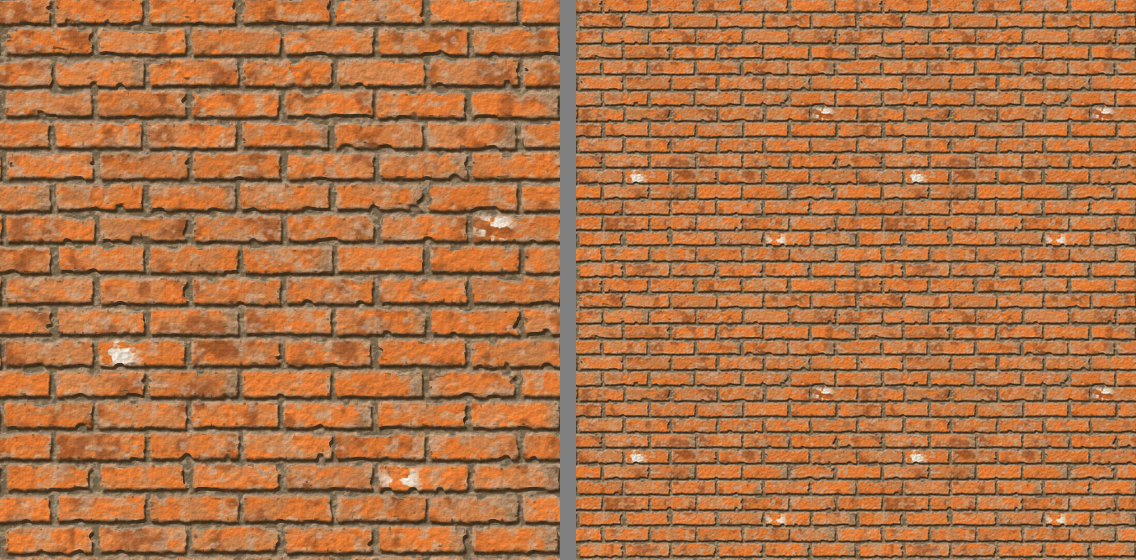
Left: one tile. Right: repeated 2 by 2.
This texture is drawn by a Shadertoy shader. Its source:

```glsl
const vec2 BRICKS = vec2(6.0, 18.0);        // repeats across and up
const vec2 PHASE = vec2(0.03, 0.155);       // offset of the first joint, in cells
const vec2 CELL = vec2(3.0, 1.0);           // cell size in course heights
const vec2 HALF_SIZE = vec2(1.425, 0.405);  // half brick, in course heights
const float STAGGER = 0.54;
const float ROW_DRIFT = 0.035;
const float JITTER = 0.05;
const float CORNER = 0.05;
const float ROUGHNESS = 0.11;
const float CHIP_DEPTH = 0.16;
const vec2 SHADOW_OFFSET = vec2(-0.06, 0.11);
const vec2 LEDGE_OFFSET = vec2(0.0, -0.07);

const vec3 ORANGE = vec3(0.86, 0.47, 0.21);
const vec3 CLAY = vec3(0.78, 0.50, 0.30);
const vec3 BURNT = vec3(0.58, 0.32, 0.17);
const vec3 DUST = vec3(0.76, 0.64, 0.53);
const vec3 MORTAR = vec3(0.47, 0.40, 0.30);
const vec3 SHADOW = vec3(0.23, 0.16, 0.09);
const vec3 LIME = vec3(0.92, 0.87, 0.81);

struct Brick {
    float dist;  // signed distance, negative inside
    vec2 local;  // position from the brick centre
    vec2 id;
};

float hash(vec2 p) {
    vec3 q = fract(vec3(p.xyx) * 0.1031);
    q += dot(q, q.yzx + 33.33);
    return fract((q.x + q.y) * q.z);
}

// Value noise that wraps over the unit square; freq must be whole
float noise(vec2 uv, vec2 freq) {
    vec2 p = uv * freq;
    vec2 i = floor(p), f = p - i;
    f = f * f * (3.0 - 2.0 * f);
    vec2 a = mod(i, freq), b = mod(i + 1.0, freq);
    vec2 seed = freq.yx;
    return mix(mix(hash(a + seed), hash(vec2(b.x, a.y) + seed), f.x),
               mix(hash(vec2(a.x, b.y) + seed), hash(b + seed), f.x), f.y);
}

float fbm(vec2 uv, vec2 freq) {
    float sum = 0.0, gain = 0.5;
    for (int i = 0; i < 3; i++) {
        sum += gain * noise(uv, freq);
        freq *= 2.0;
        gain *= 0.5;
    }
    return sum / 0.875;
}

Brick brickAt(vec2 uv) {
    vec2 p = uv * BRICKS - PHASE;
    float row = mod(floor(p.y), BRICKS.y);
    p.x -= STAGGER * mod(row, 2.0) + ROW_DRIFT * (hash(vec2(row, 91.0)) - 0.5);
    vec2 id = vec2(mod(floor(p.x), BRICKS.x), row);
    vec2 local = (fract(p) - 0.5) * CELL;
    local += JITTER * (vec2(hash(id + 37.0), hash(id + 71.0)) - 0.5);

    // Rounded box with ragged edges and occasional chips
    vec2 size = HALF_SIZE - vec2(0.06, 0.02) * hash(id + 113.0);
    vec2 q = abs(local) - size + CORNER;
    float d = length(max(q, 0.0)) + min(max(q.x, q.y), 0.0) - CORNER;
    d += ROUGHNESS * (fbm(uv, vec2(66.0, 90.0)) - 0.5);
    d += CHIP_DEPTH * smoothstep(0.68, 0.95, noise(uv, vec2(42.0, 72.0)));
    return Brick(d, local, id);
}

vec3 brickColor(vec2 uv, Brick b, float grain) {
    float tone = hash(b.id + 151.0);
    float broad = fbm(uv, vec2(26.0, 38.0));
    float mottle = fbm(uv, vec2(58.0, 70.0));
    vec3 col = mix(ORANGE, CLAY, smoothstep(0.35, 0.7, broad + 0.25 * (tone - 0.5)));
    col = mix(col, BURNT, 0.75 * smoothstep(0.56, 0.8, fbm(uv, vec2(31.0, 29.0)) + 0.12 * tone - 0.04));
    col *= 0.96 + 0.09 * hash(b.id + 173.0);

    // Dusty flecks, denser towards the rim
    float rim = smoothstep(-0.16, 0.0, b.dist);
    col = mix(col, DUST, 0.65 * smoothstep(0.52, 0.78, mottle + 0.13 * rim));

    // Mortar smeared over the right end of some bricks
    float smear = step(0.86, hash(b.id + 197.0)) * smoothstep(0.75, 1.2, b.local.x + 0.5 * (mottle - 0.5));
    col = mix(col, mix(MORTAR, DUST, grain), 0.7 * smear);

    // Rare lime bloom
    float bloom = step(0.97, hash(b.id + 211.0)) * smoothstep(0.9, 0.2, length(b.local + vec2(0.7, 0.0)));
    col = mix(col, LIME, bloom * smoothstep(0.45, 0.6, mottle));

    // Dark pits, lit top edge and shaded bottom edge
    col = mix(col, SHADOW, 0.6 * smoothstep(0.75, 0.92, noise(uv, vec2(135.0, 165.0))) * (0.2 + 0.8 * rim));
    float edge = smoothstep(-0.09, 0.0, b.dist);
    col = mix(col, DUST, 0.4 * edge * smoothstep(0.2, 0.36, b.local.y));
    return mix(col, SHADOW, 0.4 * edge * smoothstep(-0.2, -0.36, b.local.y));
}

void mainImage(out vec4 fragColor, in vec2 fragCoord) {
    vec2 uv = fragCoord / iResolution.xy;
    float soft = 0.015 + BRICKS.y / iResolution.y * 0.7;
    Brick b = brickAt(uv);
    float above = brickAt(uv + SHADOW_OFFSET / BRICKS.y).dist;
    float below = brickAt(uv + LEDGE_OFFSET / BRICKS.y).dist;

    // Grain and its relief, lit from the upper left
    vec2 grainFreq = vec2(110.0, 126.0);
    float grain = fbm(uv, grainFreq);
    float relief = grain - fbm(uv + vec2(-0.0015, 0.002), grainFreq);

    // Mortar: pale ledge over each brick, shadow under the one above
    vec3 mortar = mix(MORTAR, DUST, 0.5 * smoothstep(0.45, 0.75, grain));
    mortar = mix(mortar, DUST, 0.6 * smoothstep(0.05, -0.05, below));
    mortar = mix(mortar, SHADOW, 0.92 * smoothstep(0.06, -0.05, above));

    vec3 col = mix(mortar, brickColor(uv, b, grain), smoothstep(soft, -soft, b.dist));
    col *= 1.0 + 0.55 * relief;
    fragColor = vec4(clamp(col, 0.0, 1.0), 1.0);
}
```
